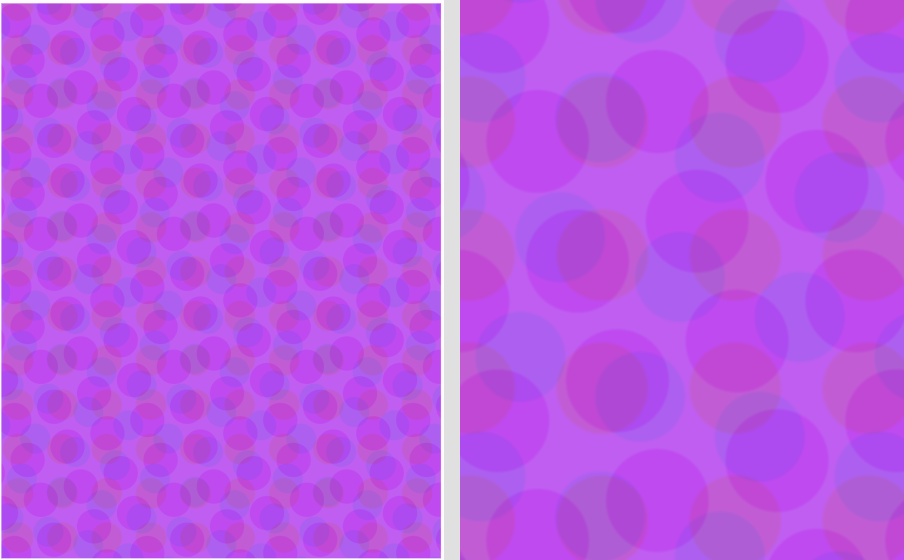
Left: the whole. Right: its middle third, enlarged.
Write a Shadertoy shader that draws this pattern.

```glsl
// Three translucent halftone screens (magenta, violet, rose) over a lilac sheet.
// Each screen is a rotated square grid of discs that multiplies the colour below;
// the tilts have slope 1/3, so the overlaps form a repeating moire rosette.

#define SUPERCELL 0.2375      // period of the whole rosette, in canvas heights
#define TILT 0.32175          // atan(1/3), tilt of the two slanted screens
#define MAGENTA_RADIUS 0.0306
#define VIOLET_RADIUS 0.0268
#define ROSE_RADIUS 0.0272
#define EDGE_SOFTNESS 0.0013
#define SHEET_COLOR vec3(0.750, 0.370, 0.940)
#define MAGENTA_INK vec3(1.000, 0.780, 1.000)
#define VIOLET_INK vec3(0.905, 1.010, 1.000)
#define ROSE_INK vec3(1.010, 0.980, 0.890)
#define PAPER_COLOR vec3(0.992, 0.984, 0.992)

// Coverage of a disc grid with the given centre, pitch, angle and radius.
float dotScreen(vec2 p, vec2 center, float pitch, float angle, float radius, float soft) {
    float c = cos(angle), s = sin(angle);
    vec2 q = mat2(c, -s, s, c) * (p - center) / pitch;
    float d = length(fract(q + 0.5) - 0.5) * pitch - radius;
    return 1.0 - smoothstep(-soft, soft, d);
}

// Coverage of the printed sheet inside its thin, uneven margin.
float sheetMask(vec2 p, float aspect, float soft) {
    vec2 low = p - vec2(0.0025, 0.0030);
    vec2 high = vec2(aspect - 0.0055, 0.9940) - p;
    float inside = min(min(low.x, low.y), min(high.x, high.y));
    return smoothstep(-soft, soft, inside);
}

void mainImage(out vec4 fragColor, in vec2 fragCoord) {
    vec2 p = fragCoord / iResolution.y;
    float aspect = iResolution.x / iResolution.y;
    float soft = max(EDGE_SOFTNESS, 0.75 / iResolution.y);

    // Pitches that fit the shared supercell
    float slantedPitch = SUPERCELL / sqrt(10.0);
    float uprightPitch = SUPERCELL / 3.0;

    // Screens
    float magenta = dotScreen(p, vec2(0.358, 0.440), slantedPitch, TILT, MAGENTA_RADIUS, soft);
    float violet = dotScreen(p, vec2(0.419, 0.573), slantedPitch, -TILT, VIOLET_RADIUS, soft);
    float rose = dotScreen(p, vec2(0.349, 0.594), uprightPitch, 0.0, ROSE_RADIUS, soft);

    // Overprint the inks
    vec3 color = SHEET_COLOR;
    color *= mix(vec3(1.0), ROSE_INK, rose);
    color *= mix(vec3(1.0), VIOLET_INK, violet);
    color *= mix(vec3(1.0), MAGENTA_INK, magenta);

    // Trim to the margin
    color = mix(PAPER_COLOR, color, sheetMask(p, aspect, soft));
    fragColor = vec4(color, 1.0);
}
```
